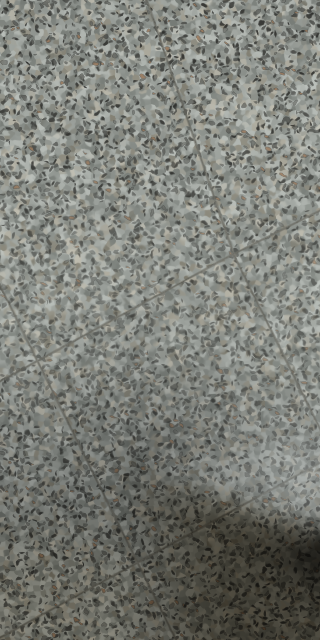
Reproduce this texture procedurally as a Shadertoy shader.

```glsl
vec3 hash3(vec2 p) {
    vec3 q = fract(vec3(p.xyx) * vec3(0.1031, 0.1030, 0.0973));
    q += dot(q, q.yxz + 33.33);
    return fract((q.xxy + q.yzz) * q.zyx);
}

float valueNoise(vec2 p) {
    vec2 i = floor(p), f = fract(p);
    f = f * f * (3.0 - 2.0 * f);
    return mix(mix(hash3(i).x, hash3(i + vec2(1, 0)).x, f.x),
               mix(hash3(i + vec2(0, 1)).x, hash3(i + 1.0).x, f.x), f.y);
}

// Pale aggregate: soft cells of gray, cream and white
vec3 paleStone(vec2 p, float sharpness) {
    vec2 cell = floor(p);
    vec3 sum = vec3(0);
    float total = 0.0;
    for (int y = -1; y <= 1; y++)
    for (int x = -1; x <= 1; x++) {
        vec2 id = cell + vec2(x, y);
        vec3 h = hash3(id + 71.0);
        vec2 d = p - id - 0.1 - 0.8 * h.xy;
        float w = exp(-sharpness * dot(d, d));
        vec3 tone = hash3(id + 193.0);
        vec3 stone = vec3(0.585, 0.605, 0.585) + 0.25 * (tone.x - 0.5);
        stone += vec3(0.03, 0.0, -0.03) * smoothstep(0.6, 1.0, tone.y);
        sum += w * stone;
        total += w;
    }
    return sum / max(total, 1e-6);
}

// Scattered angular chips, mostly dark, a few rusty; alpha is coverage
vec4 darkChips(vec2 p, float softness) {
    vec2 cell = floor(p);
    vec4 result = vec4(0);
    for (int y = -1; y <= 1; y++)
    for (int x = -1; x <= 1; x++) {
        vec2 id = cell + vec2(x, y);
        vec3 h = hash3(id + 311.0), k = hash3(id + 547.0);
        vec2 d = p - id - h.xy;
        float angle = 6.2832 * h.z;
        vec2 axis = vec2(cos(angle), sin(angle));
        d = vec2(dot(d, axis), dot(d, vec2(-axis.y, axis.x)));
        d.x += 0.4 * d.y;
        float size = 0.17 + 0.27 * k.x;
        float edge = length(d * vec2(0.8, 1.2)) - size;
        float cover = (1.0 - smoothstep(-softness, softness, edge)) * step(k.y, 0.52);
        vec3 tint = mix(vec3(0.13, 0.13, 0.12), vec3(0.46, 0.47, 0.45), k.z);
        if (h.z > 0.95) tint = vec3(0.58, 0.45, 0.34);
        result = mix(result, vec4(tint, 1), cover);
    }
    return result;
}

void mainImage(out vec4 fragColor, in vec2 fragCoord) {
    vec2 p = fragCoord / iResolution.x;
    float pixel = 1.0 / iResolution.x;

    // Slanted tile grid, bending slightly in the upper part; top row is long
    vec2 bent = p - vec2(0.155 * max(p.y - 1.2, 0.0), 0);
    mat2 tileAxes = mat2(0.612, 0.334, -0.313, 0.63);
    vec2 grid = inverse(tileAxes) * (bent - vec2(0.117, 0.872));
    grid.y = min(grid.y, 0.5);
    vec2 tile = floor(grid);
    vec2 seam = abs(grid - round(grid)) * 0.7;

    // Terrazzo, less crisp through the middle band
    float blur = exp(-pow((p.y - 1.0) / 0.45, 2.0));
    vec2 q = p + tile * 3.7 + 20.0;
    q += 0.008 * (vec2(valueNoise(q * 90.0), valueNoise(q * 90.0 + 40.0)) - 0.5);
    vec3 color = paleStone(q * 64.0, mix(9.0, 6.0, blur));
    vec4 chips = darkChips(q * 66.0, max(mix(0.2, 0.28, blur), 40.0 * pixel));
    color = mix(color, chips.rgb, chips.a * mix(0.84, 0.6, blur));
    color *= 0.98 + 0.03 * hash3(tile + 9.0).x;
    color *= 0.96 + 0.08 * valueNoise(p * 9.0);

    // Thin worn grout
    float wear = valueNoise(p * 28.0);
    float width = 0.0025 + 0.0015 * wear;
    float line = 1.0 - smoothstep(width - pixel, width + pixel, min(seam.x, seam.y));
    vec3 grout = mix(vec3(0.36, 0.36, 0.33), vec3(0.47, 0.47, 0.44), wear);
    color = mix(color, grout, line * 0.8);

    // Daylight falloff, window glow and the shadow beneath it
    float light = mix(0.73, 1.02, smoothstep(0.25, 1.05, p.y));
    light *= 1.0 - 0.03 * smoothstep(1.5, 2.0, p.y);
    light *= 1.0 - 0.1 * exp(-dot(p - vec2(0.48, 0.6), p - vec2(0.48, 0.6)) * 18.0);
    float below = 0.46 - 0.32 * (p.x - 0.65) - p.y;
    float shadow = smoothstep(-0.06, 0.1, below) * smoothstep(0.3, 0.75, p.x);
    vec2 g = (p - vec2(0.97, 0.5)) / vec2(0.3, 0.2);
    float glow = exp(-dot(g, g)) * (1.0 - shadow);
    vec2 c = (p - vec2(1.04, 0.26)) / vec2(0.16, 0.1);
    light *= (1.0 - 0.4 * shadow) * (1.0 - 0.6 * exp(-dot(c, c)));
    color = mix(color, vec3(0.64, 0.66, 0.66), 0.4 * glow);
    color *= light + 0.2 * glow;
    float warmth = max(shadow, 0.4 * (1.0 - smoothstep(0.1, 0.5, p.y)));
    color *= mix(vec3(1), vec3(1.04, 0.98, 0.87), warmth);

    fragColor = vec4(clamp(color, 0.0, 1.0), 1);
}
```
